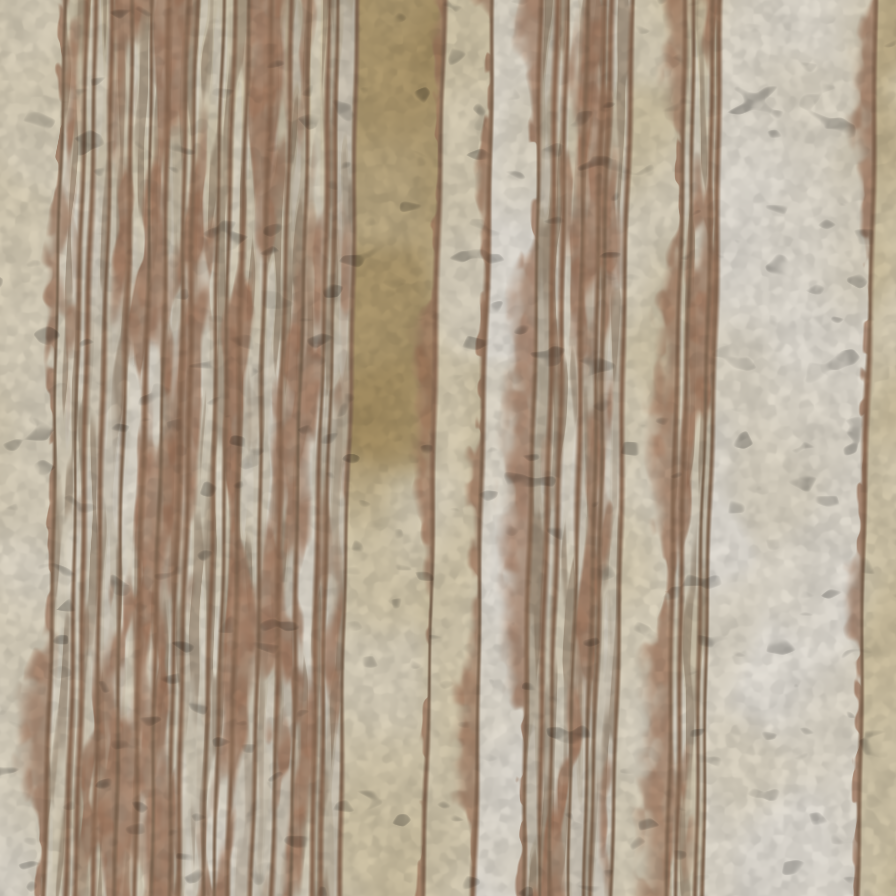
Reproduce this texture procedurally as a three.js fragment shader.

```glsl
// Worn, rust-stained paper sheets seen edge-on: wide pale strips between tightly packed thin ones.
#define WHITE vec3(0.825, 0.808, 0.775)
#define CREAM vec3(0.765, 0.720, 0.610)
#define OCHRE vec3(0.610, 0.525, 0.360)
#define GREY vec3(0.640, 0.595, 0.525)
#define RUST vec3(0.575, 0.415, 0.320)
#define SEAM vec3(0.480, 0.400, 0.320)
#define LEAN 0.022
#define SEAM_WIDTH 0.0048
#define RUST_REACH 0.034
#define GRAIN 0.11

varying vec2 vUv;

struct Sheet {
  float left;   // distance to the left seam
  float right;  // distance to the right seam
  float id;
  float tone;   // 0 white, 1 cream, 2 ochre
  float thin;   // 1 inside a packed bundle
};

vec3 hash3(vec2 p) {
  vec3 q = vec3(dot(p, vec2(127.1, 311.7)), dot(p, vec2(269.5, 183.3)), dot(p, vec2(419.2, 371.9)));
  return fract(sin(q) * 43758.545);
}

// Smooth cellular noise: random values blended around jittered cell points.
float cloud(vec2 p) {
  vec2 cell = floor(p);
  float sum = 0.0;
  float total = 0.0;
  for (int j = -1; j <= 1; j++) {
    for (int i = -1; i <= 1; i++) {
      vec2 c = cell + vec2(float(i), float(j));
      vec3 h = hash3(c);
      vec2 d = c + h.xy - p;
      float w = exp(-5.0 * dot(d, d));
      sum += w * h.z;
      total += w;
    }
  }
  return sum / total;
}

// Jittered seam position inside a bundle; its outer seams stay fixed.
float seamAt(float k, float count, float seed) {
  bool inner = k > 0.5 && k < count - 0.5;
  return inner ? k + 0.8 * (hash3(vec2(k, seed)).x - 0.5) : k;
}

// Splits the span from a to b into sheets and keeps the one that holds x.
void bundle(float x, float a, float b, float count, float tone, inout Sheet s) {
  if (x < a || x >= b) return;
  float pitch = (b - a) / count;
  float t = (x - a) / pitch;
  float k = floor(t + 0.5);
  if (t < seamAt(k, count, a)) k -= 1.0;
  float lo = seamAt(k, count, a);
  float hi = seamAt(k + 1.0, count, a);
  s = Sheet((t - lo) * pitch, (hi - t) * pitch, k + 97.0 * a, tone, step(1.5, count));
}

void main() {
  vec2 p = vUv;
  float wobble = 0.0012 * sin(9.0 * p.y + 30.0 * p.x) + 0.0006 * sin(31.0 * p.y + 50.0 * p.x);
  float x = p.x + LEAN * (1.0 - p.y) + wobble;
  float mottle = cloud(p * vec2(13.0, 10.0)) - 0.5;

  // Layout of wide sheets and packed bundles, left to right
  float aged = 0.85 + 0.85 * smoothstep(0.40, 0.56, p.y + 0.12 * mottle);
  Sheet s = Sheet(1.0, 1.0, 0.0, 0.5, 0.0);
  bundle(x, -0.100, 0.072, 1.0, 0.45, s);
  bundle(x, 0.072, 0.400, 17.0, 0.50, s);
  bundle(x, 0.400, 0.495, 1.0, aged, s);
  bundle(x, 0.495, 0.550, 1.0, 0.70, s);
  bundle(x, 0.550, 0.605, 1.0, 0.00, s);
  bundle(x, 0.605, 0.705, 6.0, 0.35, s);
  bundle(x, 0.705, 0.765, 1.0, 0.65, s);
  bundle(x, 0.765, 0.805, 3.0, 0.60, s);
  bundle(x, 0.805, 0.978, 1.0, 0.12, s);
  bundle(x, 0.978, 1.200, 1.0, 0.90, s);

  // Paper, yellowed in patches and towards the top
  float tone = s.tone + 0.6 * mottle + 0.3 * smoothstep(0.65, 1.0, p.y);
  vec3 color = mix(WHITE, CREAM, clamp(tone, 0.0, 1.0));
  color = mix(color, OCHRE, clamp(tone - 1.0, 0.0, 1.0));
  color = mix(color, GREY, 0.85 * s.thin * hash3(vec2(s.id, 5.0)).y);

  // Fine dark and pale fibres in the packed sheets
  float fibre = cloud(vec2(x * 150.0, p.y * 12.0));
  color = mix(color, SEAM, 0.50 * s.thin * smoothstep(0.50, 0.80, fibre));
  color = mix(color, WHITE, 0.35 * s.thin * smoothstep(0.45, 0.20, fibre) * step(fibre, 0.45));

  // Rust: long patches on thin sheets, ragged bleeding from the right seam on wide ones
  float ragged = cloud(p * vec2(85.0, 50.0));
  float patches = 0.65 * cloud(vec2(x * 38.0, p.y * 5.0)) + 0.35 * cloud(vec2(x * 90.0, p.y * 20.0));
  float reach = 0.005 + RUST_REACH * smoothstep(0.40, 0.75, cloud(vec2(s.id * 3.7, p.y * 6.0)));
  float bleed = 1.0 - smoothstep(0.3 * reach, reach, s.right + 0.014 * (ragged - 0.5));
  float rust = mix(0.75 * bleed, 0.85 * smoothstep(0.47, 0.66, patches), s.thin);
  color = mix(color, mix(RUST, GREY, 0.45 * ragged), rust);

  // Soft dark seams between sheets
  float shade = cloud(vec2(x * 60.0, p.y * 5.0));
  float seam = 1.0 - smoothstep(0.0, SEAM_WIDTH * (0.6 + 0.8 * shade), min(s.left, s.right));
  color = mix(color, mix(SEAM, RUST, 0.6 * shade), seam);

  // Paper grain and sparse dark flecks
  float grain = cloud(p * 120.0) + 0.6 * cloud(p * 48.0) - 0.8;
  float fleck = smoothstep(0.84, 0.97, cloud(p * vec2(48.0, 75.0) + 17.0));
  color *= 1.0 + GRAIN * grain - 0.22 * fleck;
  gl_FragColor = vec4(color, 1.0);
}
```
